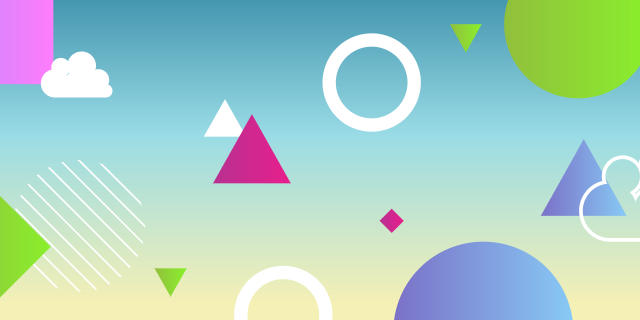
This background is drawn by a WebGL 2 fragment shader. Its source:

```glsl
#version 300 es
precision highp float;
// Flat geometric shapes, rings and clouds over a teal to cream vertical gradient.

uniform vec2 u_resolution;
out vec4 fragColor;

// The canvas spans CANVAS units, whatever its pixel size.
const vec2 CANVAS = vec2(7.68, 3.84);

const vec3 WHITE = vec3(1.0);
const vec3 TEAL = vec3(0.27, 0.59, 0.69);
const vec3 AQUA = vec3(0.60, 0.86, 0.90);
const vec3 CREAM = vec3(0.96, 0.94, 0.71);
const vec3 OLIVE = vec3(0.57, 0.75, 0.24);
const vec3 LIME = vec3(0.54, 0.94, 0.17);
const vec3 VIOLET = vec3(0.48, 0.44, 0.78);
const vec3 SKY = vec3(0.53, 0.79, 0.96);
const vec3 PLUM = vec3(0.72, 0.19, 0.57);
const vec3 ROSE = vec3(0.91, 0.12, 0.55);
const vec3 ORCHID = vec3(0.88, 0.51, 0.99);
const vec3 PINK = vec3(1.0, 0.49, 0.99);

// Distance functions
float circle(vec2 p, float radius) {
    return length(p) - radius;
}

float ring(vec2 p, float radius, float halfWidth) {
    return abs(length(p) - radius) - halfWidth;
}

float box(vec2 p, vec2 halfSize) {
    vec2 d = abs(p) - halfSize;
    return length(max(d, 0.0)) + min(max(d.x, d.y), 0.0);
}

float diamond(vec2 p, float radius) {
    return (abs(p.x) + abs(p.y) - radius) * 0.7071;
}

// Isosceles triangle with its apex at the origin, pointing up
float triangle(vec2 p, float halfBase, float height) {
    vec2 sideNormal = normalize(vec2(height, halfBase));
    return max(dot(vec2(abs(p.x), p.y), sideNormal), -height - p.y);
}

// Puffs on a flat base; the origin is the centre of the left puff
float cloud(vec2 p) {
    float d = box(p - vec2(0.305, -0.09), vec2(0.305, 0.08));
    d = min(d, circle(p, 0.17));
    d = min(d, circle(p - vec2(0.07, 0.19), 0.115));
    d = min(d, circle(p - vec2(0.26, 0.0), 0.15));
    d = min(d, circle(p - vec2(0.32, 0.21), 0.172));
    d = min(d, circle(p - vec2(0.52, 0.04), 0.13));
    return min(d, circle(p - vec2(0.61, -0.09), 0.08));
}

// Diagonal stripes clipped to a disc
float hatchedDisc(vec2 p, float radius, float spacing, float halfWidth) {
    float across = (p.x + p.y) * 0.7071;
    float stripes = abs(fract(across / spacing) - 0.5) * spacing - halfWidth;
    return max(stripes, circle(p, radius));
}

// Horizontal colour ramp across a shape centred at x = 0
vec3 ramp(vec3 left, vec3 right, float x, float halfWidth) {
    return mix(left, right, clamp(0.5 + 0.5 * x / halfWidth, 0.0, 1.0));
}

vec3 paint(vec3 base, vec3 ink, float d, float pixel) {
    return mix(base, ink, clamp(0.5 - d / pixel, 0.0, 1.0));
}

vec3 background(float depth) {
    vec3 upper = mix(TEAL, AQUA, clamp(depth / 0.42, 0.0, 1.0));
    return mix(upper, CREAM, clamp((depth - 0.42) / 0.53, 0.0, 1.0));
}

void main() {
    vec2 p = gl_FragCoord.xy / u_resolution * CANVAS;
    float pixel = CANVAS.y / u_resolution.y;
    vec3 col = background(1.0 - p.y / CANVAS.y);

    // Corner block and solid cloud
    vec2 q = p - vec2(0.0, 3.84);
    col = paint(col, ramp(ORCHID, PINK, q.x - 0.32, 0.32), box(q, vec2(0.64, 1.01)), pixel);
    col = paint(col, WHITE, cloud(p - vec2(0.66, 2.84)), pixel);

    // Hatched disc behind the edge diamond
    col = paint(col, WHITE, hatchedDisc(p - vec2(0.95, 1.13), 0.79, 0.1584, 0.01), pixel);
    q = p - vec2(0.0, 0.88);
    col = paint(col, ramp(OLIVE, LIME, q.x, 0.61), diamond(q, 0.61), pixel);

    // Rings
    col = paint(col, WHITE, ring(p - vec2(4.46, 2.85), 0.51, 0.08), pixel);
    col = paint(col, WHITE, ring(p - vec2(3.40, 0.06), 0.51, 0.08), pixel);

    // Large discs
    q = p - vec2(6.94, 3.55);
    col = paint(col, ramp(OLIVE, LIME, q.x, 0.89), circle(q, 0.89), pixel);
    q = p - vec2(5.80, -0.14);
    col = paint(col, ramp(VIOLET, SKY, q.x, 1.08), circle(q, 1.08), pixel);

    // Small triangles pointing down
    q = p - vec2(5.59, 3.21);
    col = paint(col, ramp(OLIVE, LIME, q.x, 0.19), triangle(-q, 0.19, 0.34), pixel);
    q = p - vec2(2.047, 0.28);
    col = paint(col, ramp(OLIVE, LIME, q.x, 0.19), triangle(-q, 0.193, 0.34), pixel);

    // Overlapping pair of triangles and the small diamond
    col = paint(col, WHITE, triangle(p - vec2(2.70, 2.65), 0.255, 0.45), pixel);
    q = p - vec2(3.023, 2.47);
    col = paint(col, ramp(PLUM, ROSE, q.x, 0.467), triangle(q, 0.467, 0.83), pixel);
    q = p - vec2(4.70, 1.19);
    col = paint(col, ramp(PLUM, ROSE, q.x, 0.145), diamond(q, 0.145), pixel);

    // Blue triangle under an outlined cloud
    q = p - vec2(7.005, 2.17);
    col = paint(col, ramp(VIOLET, SKY, q.x, 0.515), triangle(q, 0.515, 0.92), pixel);
    float outline = cloud((p - vec2(7.32, 1.31)) / 2.18) * 2.18;
    col = paint(col, WHITE, abs(outline + 0.022) - 0.022, pixel);

    fragColor = vec4(col, 1.0);
}
```
